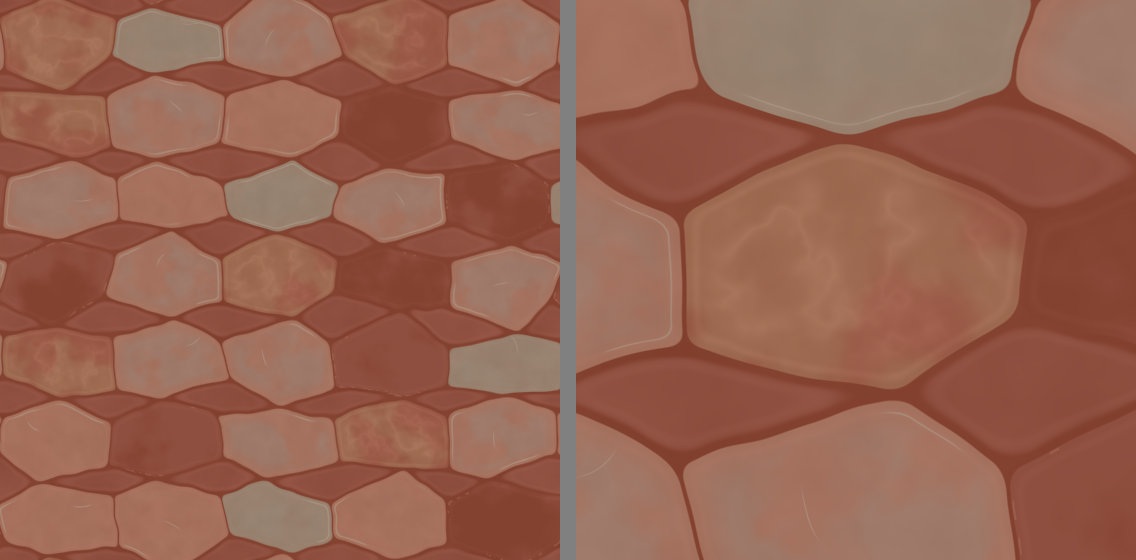
Left, the full canvas; right, a detail of the centre.
Reproduce this texture procedurally as a WebGL 2 fragment shader.

```glsl
#version 300 es
precision highp float;
// Worn clay paving: rows of large six-sided stones with small rounded
// diamonds between them. Both share one grid of jittered corners, and
// each stone is a smooth intersection of half planes, tinted by type.
uniform vec2 u_resolution;
out vec4 fragColor;

const vec2 GRID = vec2(5.0, 7.0);
const vec2 X = vec2(1.0, 0.0);
const vec2 Y = vec2(0.0, 1.0);
const vec3 MORTAR = vec3(0.515, 0.255, 0.185);
const vec3 BRICK = vec3(0.56, 0.31, 0.25);
const vec3 SALMON = vec3(0.65, 0.435, 0.355);
const vec3 TAN = vec3(0.62, 0.475, 0.415);
const vec3 GREY = vec3(0.59, 0.51, 0.44);
const vec3 PALE = vec3(0.66, 0.58, 0.51);

vec2 hash2(vec2 p) {
  vec3 a = fract(p.xyx * vec3(0.1031, 0.1030, 0.0973));
  a += dot(a, a.yzx + 33.33);
  return fract((a.xx + a.yz) * a.zy);
}

float noise(vec2 p) {
  vec2 i = floor(p), f = fract(p);
  f = f * f * (3.0 - 2.0 * f);
  return mix(mix(hash2(i).x, hash2(i + X).x, f.x),
             mix(hash2(i + Y).x, hash2(i + X + Y).x, f.x), f.y);
}

float fbm(vec2 p) {
  float sum = 0.0, amp = 0.533;
  for (int i = 0; i < 4; i++) {
    sum += amp * noise(p);
    p = mat2(1.6, 1.2, -1.2, 1.6) * p + 7.3;
    amp *= 0.5;
  }
  return sum;
}

// Mostly small offsets, now and then a large one
vec2 jitter(vec2 id) {
  vec2 j = hash2(id + 31.7) * 2.0 - 1.0;
  return j * (0.4 + 0.6 * abs(j));
}

// Corner where the stones above and below touch
vec2 apex(vec2 id) {
  return (id + vec2(0.5, 0.0) + jitter(id + 50.0) * vec2(0.17, 0.17)) / GRID;
}

// Upper (+1) or lower (-1) corner of the diamond at a grid point
vec2 side(vec2 id, float s) {
  vec2 j = jitter(id + 90.0 + 20.0 * s);
  return (id + vec2(0.07 * j.x, s * 0.23 + 0.11 * j.y)) / GRID;
}

float edge(vec2 p, vec2 a, vec2 b) {
  vec2 e = normalize(b - a);
  return dot(p - a, vec2(e.y, -e.x));
}

float smax(float a, float b, float k) {
  float h = max(k - abs(a - b), 0.0) / k;
  return max(a, b) + h * h * k * 0.25;
}

float slab(vec2 p, vec2 id) {
  vec2 a = apex(id), b = side(id + X, 1.0), c = side(id + X + Y, -1.0);
  vec2 d = apex(id + Y), e = side(id + Y, -1.0), f = side(id, 1.0);
  float lower = smax(edge(p, f, a), edge(p, a, b), 0.007);
  float upper = smax(edge(p, c, d), edge(p, d, e), 0.007);
  float flanks = max(edge(p, b, c), edge(p, e, f));
  return smax(smax(lower, upper, 0.007), flanks, 0.009) + 0.0013;
}

float diamond(vec2 p, vec2 id) {
  vec2 l = apex(id - X), r = apex(id), t = side(id, 1.0), b = side(id, -1.0);
  float lower = smax(edge(p, l, b), edge(p, b, r), 0.014);
  float upper = smax(edge(p, r, t), edge(p, t, l), 0.014);
  return smax(lower, upper, 0.014) + 0.0035;
}

// Short thin arc scored into a stone
float scratch(vec2 p, vec2 id, float px) {
  vec2 h = hash2(id + 140.0), c = (id + 0.25 + 0.5 * h) / GRID;
  float turn = 6.283 * h.x;
  vec2 v = mat2(cos(turn), sin(turn), -sin(turn), cos(turn)) * (p - c);
  float line = smoothstep(1.2 * px, 0.0, abs(v.y - 9.0 * v.x * v.x));
  return line * smoothstep(0.02, 0.006, abs(v.x)) * step(0.4, h.y);
}

vec3 slabColour(vec2 p, vec2 id, float d, float px) {
  float kind = fract(id.x * 0.618 + hash2(id.yy + 5.0).x + 0.25 * hash2(id).y);
  float cloud = fbm(p * 15.0 + id * 3.0), fine = fbm(p * 42.0);
  float inner = smoothstep(0.0, 0.028, -d);
  float rim = smoothstep(0.004, 0.0, abs(d + 0.006));
  if (kind < 0.18) {  // dark brick, fading into the mortar
    vec3 col = mix(MORTAR, BRICK, smoothstep(0.25, 0.7, cloud + 0.5 * hash2(id).x - 0.2));
    float dots = smoothstep(2.0 * px, 0.0, abs(d + 0.001)) * step(0.6, noise(p * 170.0));
    return mix(col, SALMON, 0.5 * dots * step(0.55, noise(p * 11.0))) + 0.012 * rim;
  }
  if (kind < 0.36) {  // mottled, with pale veins
    float vein = pow(1.0 - abs(2.0 * fbm(p * 22.0 + id) - 1.0), 5.0);
    vec3 col = mix(BRICK + vec3(0.03, 0.03, 0.015), vec3(0.61, 0.41, 0.31), smoothstep(0.34, 0.62, cloud));
    return col + 0.05 * vein * inner + 0.025 * rim + 0.03 * (fine - 0.5);
  }
  // Smooth light stones: salmon, tan or grey, warmer towards the edge
  vec3 core = kind < 0.57 ? mix(SALMON, TAN, 0.15) : kind < 0.87 ? TAN : GREY;
  float warm = kind < 0.87 ? 1.0 : 0.15;
  vec3 col = mix(core, SALMON, warm * max(0.8 * (1.0 - inner), 0.75 * smoothstep(0.46, 0.66, cloud)));
  float glint = smoothstep(1.5 * px, 0.0, abs(d + 0.006)) * smoothstep(0.6, 0.75, noise(p * 13.0 + 4.0));
  col = mix(col, PALE, 0.65 * max(glint, scratch(p, id, px)));
  return col + 0.035 * (fine - 0.5) + 0.008 * rim;
}

void main() {
  float px = 1.0 / min(u_resolution.x, u_resolution.y);
  vec2 uv = gl_FragCoord.xy * px;
  vec2 p = uv + 0.014 * (vec2(noise(uv * 11.0), noise(uv * 11.0 + 40.0)) - 0.5);
  p += 0.0045 * (vec2(noise(uv * 38.0), noise(uv * 38.0 + 80.0)) - 0.5);

  // Nearest slab and nearest diamond
  vec2 cell = floor(p * GRID), slabId = cell;
  float dSlab = 1.0, dGem = 1.0;
  for (int j = -1; j <= 1; j++) {
    for (int i = -1; i <= 1; i++) {
      vec2 id = cell + vec2(i, j);
      float d = slab(p, id);
      if (d < dSlab) { dSlab = d; slabId = id; }
      dGem = min(dGem, diamond(p, id + X));
    }
  }

  // Mortar, then diamonds with a soft rim, then slabs
  vec3 col = MORTAR + 0.03 * (fbm(uv * 20.0) - 0.5);
  vec3 gem = BRICK + 0.05 * (fbm(uv * 17.0 + 9.0) - 0.5);
  gem += 0.014 * smoothstep(0.004, 0.0, abs(dGem + 0.005));
  col = mix(col, gem, smoothstep(0.0015, -0.0025, dGem));
  vec3 stone = slabColour(p, slabId, dSlab, px);
  col = mix(col, stone, smoothstep(px, -px, dSlab));
  fragColor = vec4(col, 1.0);
}
```
